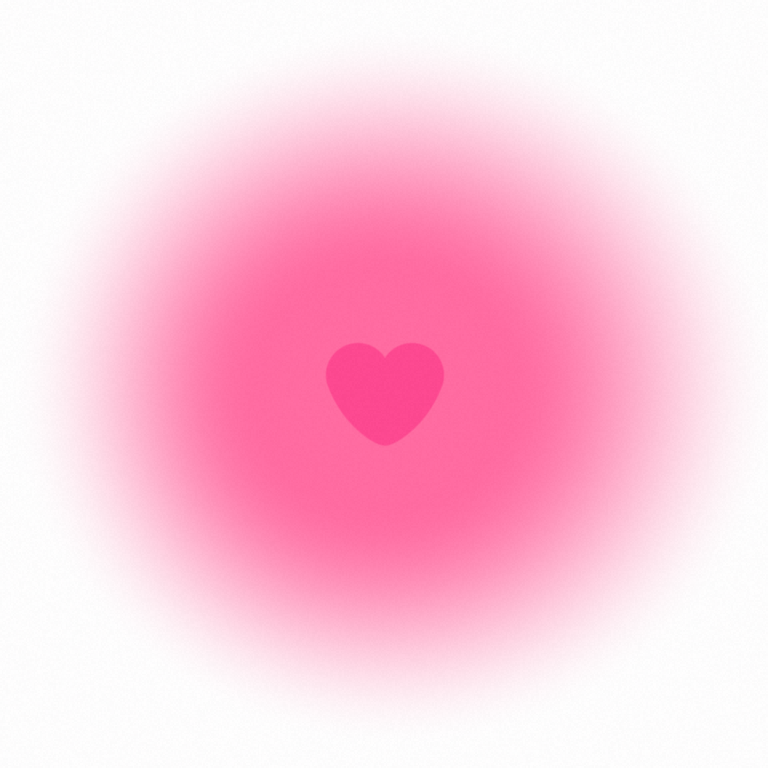
This background is drawn by a Shadertoy shader. Its source:

```glsl
// A soft pink glow on near-white paper with a small heart at its middle.
// The glow is a smooth radial falloff whose centre drifts from core to rim;
// the heart joins two lobe circles to two wide arcs, and fine grain covers all.

#define GLOW_INNER 0.155
#define GLOW_OUTER 0.487
#define GLOW_STRETCH vec2(1.03, 0.97)
#define CORE_CENTRE vec2(0.499, 0.492)
#define RIM_CENTRE vec2(0.514, 0.498)
#define HEART_CENTRE vec2(0.5013, 0.5117)
#define LOBE_OFFSET 0.0352
#define LOBE_RADIUS 0.0417
#define ARC_EXTRA 0.1092
#define TIP_ROUNDING 0.0104
#define GRAIN_CELLS 480.0
#define GRAIN_STRENGTH 0.014

const vec3 PAPER = vec3(0.992, 0.990, 0.991);
const vec3 GLOW_PINK = vec3(1.0, 0.420, 0.630);
const vec3 HEART_PINK = vec3(0.990, 0.285, 0.565);

float hash(vec2 cell) {
    vec3 h = fract(vec3(cell.xyx) * 0.1031);
    h += dot(h, h.yzx + 33.33);
    return fract((h.x + h.y) * h.z);
}

// Glow coverage: 1 in the core, 0 beyond the rim
float glow(vec2 p) {
    float rough = length(p - RIM_CENTRE);
    vec2 centre = mix(CORE_CENTRE, RIM_CENTRE, smoothstep(0.15, 0.48, rough));
    float radius = length((p - centre) / GLOW_STRETCH);
    return 1.0 - smoothstep(GLOW_INNER, GLOW_OUTER, radius);
}

// Signed distance to the heart, negative inside
float heart(vec2 p) {
    const vec2 joint = vec2(0.940, -0.342); // direction where lobe meets arc
    vec2 lobe = vec2(abs(p.x) - LOBE_OFFSET, p.y);
    if (dot(lobe, vec2(-joint.y, joint.x)) > 0.0)
        return length(lobe) - LOBE_RADIUS;

    // Softened mirror fold rounds the lower tip
    float fold = TIP_ROUNDING * clamp(-p.y / 0.09, 0.0, 1.0);
    vec2 side = vec2(sqrt(p.x * p.x + fold * fold) - LOBE_OFFSET, p.y);
    return length(side + ARC_EXTRA * joint) - LOBE_RADIUS - ARC_EXTRA;
}

void mainImage(out vec4 fragColor, in vec2 fragCoord) {
    float shortSide = min(iResolution.x, iResolution.y);
    vec2 p = (fragCoord - 0.5 * iResolution.xy) / shortSide + 0.5;

    vec3 color = mix(PAPER, GLOW_PINK, glow(p));

    // Heart with a slightly soft edge
    float edge = max(0.0016, 0.8 / shortSide);
    color = mix(color, HEART_PINK, 1.0 - smoothstep(-edge, edge, heart(p - HEART_CENTRE)));

    // Fine paper grain
    float grain = hash(floor(p * GRAIN_CELLS) + 512.0) - 0.5;
    color += grain * GRAIN_STRENGTH;

    fragColor = vec4(clamp(color, 0.0, 1.0), 1.0);
}
```
